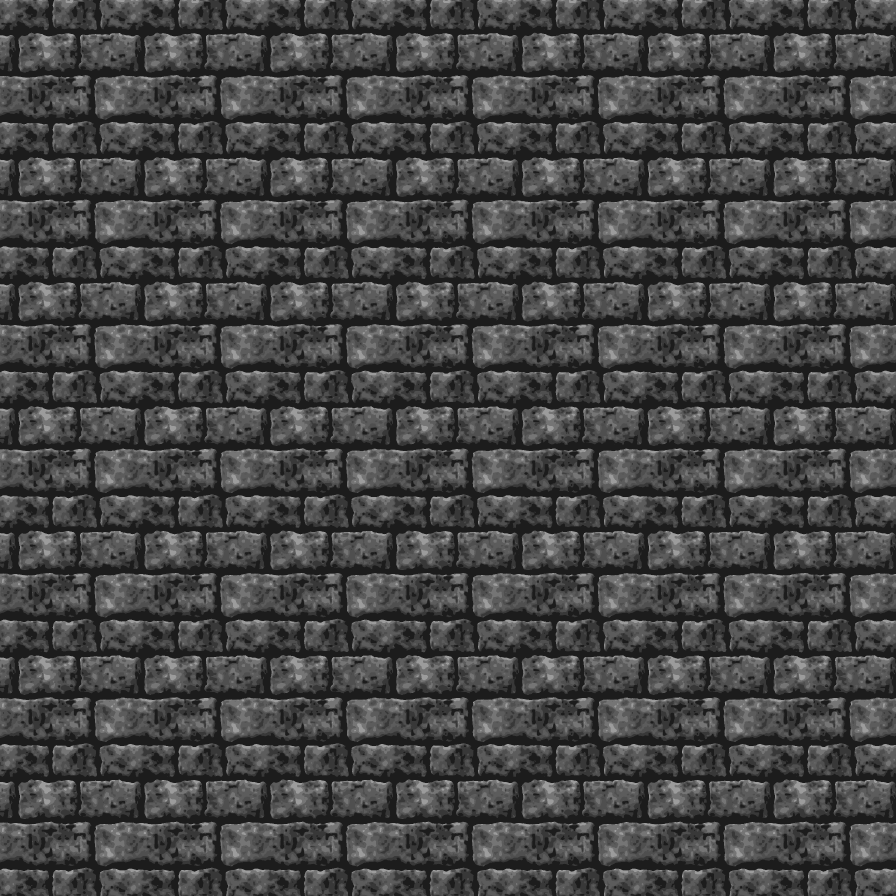
A Shadertoy shader for this texture:

```glsl
#define REPEATS vec2(7.12, 7.2)
#define ORIGIN vec2(0.76, 0.61)
#define ROW_1 0.375
#define ROW_2 0.665
#define GAP vec2(0.036, 0.043)
#define CORNER 0.035
#define WOBBLE 0.028
#define GRAIN 0.55
#define BASE_TONE 0.325
#define SAMPLES 3

float hash(vec2 p) {
    vec3 a = fract(p.xyx * vec3(0.1031, 0.1030, 0.0973));
    a += dot(a, a.yzx + 33.33);
    return fract((a.x + a.y) * a.z);
}

// Value noise that wraps once per tile
float noise(vec2 t, float period, float seed) {
    vec2 p = t * period;
    vec2 i = floor(p), f = p - i;
    f = f * f * (3.0 - 2.0 * f);
    vec2 a = mod(i, period) + seed;
    vec2 b = mod(i + 1.0, period) + seed;
    return mix(mix(hash(a), hash(vec2(b.x, a.y)), f.x),
               mix(hash(vec2(a.x, b.y)), hash(b), f.x), f.y);
}

float grain(vec2 t) {
    return 0.38 * noise(t, 10.0, 3.0) + 0.35 * noise(t, 23.0, 47.0)
         + 0.27 * noise(t, 46.0, 91.0) - 0.5;
}

// Finds the brick: q is the offset from its top left corner
void locateBrick(vec2 t, out vec2 q, out vec2 size, out float id) {
    t = fract(t);
    float row = step(ROW_1, t.y) + step(ROW_2, t.y);
    vec2 span = row < 0.5 ? vec2(0.0, ROW_1) : row < 1.5 ? vec2(ROW_1, ROW_2) : vec2(ROW_2, 1.0);
    vec2 joint = row < 0.5 ? vec2(0.0, 1.0) : row < 1.5 ? vec2(0.04, 0.62) : vec2(0.385, 0.49);
    float x = fract(t.x - joint.x);
    float second = step(joint.y, x);
    q = vec2(x - second * joint.y, t.y - span.x);
    size = vec2(mix(joint.y, 1.0 - joint.y, second), span.y - span.x);
    id = row * 2.0 + second;
}

float roundedBox(vec2 p, vec2 halfSize, float r) {
    vec2 d = abs(p) - halfSize + r;
    return length(max(d, 0.0)) + min(max(d.x, d.y), 0.0) - r;
}

float spot(vec2 q, vec2 centre, vec2 radius) {
    vec2 d = (q - centre) / radius;
    return exp(-dot(d, d));
}

// Continuous brightness of the wall
float wallTone(vec2 t) {
    vec2 rough = vec2(noise(t, 14.0, 11.0), noise(t, 14.0, 29.0)) - 0.5;
    rough += 0.5 * (vec2(noise(t, 37.0, 53.0), noise(t, 37.0, 71.0)) - 0.5);
    vec2 q, size;
    float id;
    locateBrick(t + WOBBLE * rough, q, size, id);

    vec2 face = size - GAP;
    float d = roundedBox(q - 0.5 * face - 0.003, 0.5 * face, CORNER);
    float g = grain(t);
    float flake = noise(t, 41.0, 17.0);
    float tone = BASE_TONE + GRAIN * g;

    // Lit top and left rims, shaded bottom and right rims
    float rim = max(smoothstep(0.035, 0.004, q.y), 0.8 * smoothstep(0.026, 0.004, q.x));
    tone += rim * (0.06 + 0.24 * flake);
    vec2 toEdge = face - q;
    tone -= 0.13 * smoothstep(0.045, 0.0, min(toEdge.x, toEdge.y));

    // Worn light patches and dark pits
    float worn = 0.0, pitted = 0.6;
    if (id < 0.5) {
        worn = spot(q, vec2(0.2, 0.07), vec2(0.17, 0.06))
             + 0.7 * spot(q, vec2(0.1, 0.25), vec2(0.12, 0.08))
             + 0.5 * spot(q, vec2(0.3, 0.22), vec2(0.09, 0.07))
             + 0.5 * spot(q, vec2(0.9, 0.2), vec2(0.05, 0.12));
        pitted = smoothstep(0.25, 0.6, q.x);
        tone -= 0.2 * spot(q, vec2(0.32, 0.34), vec2(0.13, 0.04));
    } else if (id > 3.5 && id < 4.5) {
        worn = 1.4 * spot(q, vec2(0.23, 0.065), vec2(0.2, 0.03))
             + spot(q, vec2(0.22, 0.18), vec2(0.08, 0.05));
        tone -= 0.15 * spot(q, vec2(0.43, 0.27), vec2(0.1, 0.05));
    } else if (id < 3.5) {
        tone -= 0.012;
    }
    tone += worn * (0.03 + 0.22 * flake);
    tone -= pitted * 0.3 * smoothstep(0.68, 0.9, noise(t, 31.0, 83.0));

    return d > 0.0 ? 0.1 : tone;
}

// Six flat greys
float posterize(float v) {
    return 0.11 + 0.11 * step(0.165, v) + 0.09 * step(0.265, v)
         + 0.05 * step(0.335, v) + 0.10 * step(0.41, v) + 0.15 * step(0.53, v);
}

void mainImage(out vec4 fragColor, in vec2 fragCoord) {
    float grey = 0.0;
    // Average of samples smooths the edges
    for (int i = 0; i < SAMPLES * SAMPLES; i++) {
        vec2 offset = (vec2(i % SAMPLES, i / SAMPLES) + 0.5) / float(SAMPLES) - 0.5;
        vec2 uv = (fragCoord + offset) / iResolution.xy;
        grey += posterize(wallTone(vec2(uv.x, 1.0 - uv.y) * REPEATS - ORIGIN));
    }
    fragColor = vec4(vec3(grey / float(SAMPLES * SAMPLES)), 1.0);
}
```
